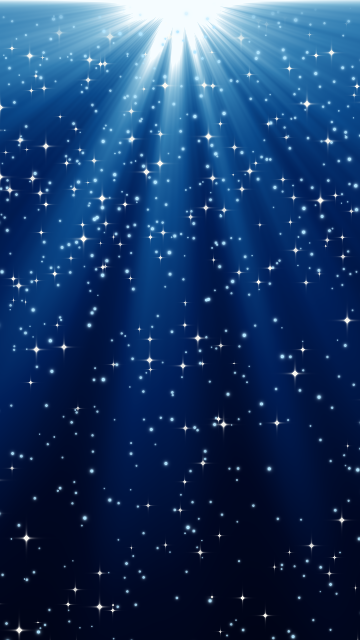
This background is drawn by a WebGL 2 fragment shader. Its source:

```glsl
#version 300 es
precision highp float;
// Draws pale light beams fanning down through deep blue, scattered with dots and sparkles.
uniform vec2 u_resolution;
out vec4 fragColor;

const vec2 SOURCE = vec2(0.502, -0.01);
const vec3 DOT_COLOR = vec3(0.70, 0.90, 1.0);
const vec3 SPARKLE_COLOR = vec3(1.0, 0.99, 0.96);

// Light levels from near black to white
const vec3 RAMP[7] = vec3[7](
  vec3(0.0, 0.005, 0.05), vec3(0.0, 0.03, 0.14), vec3(0.0, 0.12, 0.35),
  vec3(0.04, 0.29, 0.55), vec3(0.19, 0.49, 0.70), vec3(0.49, 0.72, 0.84),
  vec3(0.96, 0.99, 1.0));

vec2 hash2(vec2 p) {
  vec3 q = fract(p.xyx * vec3(0.1031, 0.103, 0.0973));
  q += dot(q, q.yzx + 33.33);
  return fract((q.xx + q.yz) * q.zy);
}

float gradientNoise(vec2 p) {
  vec2 i = floor(p), f = fract(p);
  vec2 u = f * f * f * (f * (f * 6.0 - 15.0) + 10.0);
  vec2 e = vec2(0.0, 1.0);
  float a = dot(hash2(i) * 2.0 - 1.0, f);
  float b = dot(hash2(i + e.yx) * 2.0 - 1.0, f - e.yx);
  float c = dot(hash2(i + e) * 2.0 - 1.0, f - e);
  float d = dot(hash2(i + 1.0) * 2.0 - 1.0, f - 1.0);
  return mix(mix(a, b, u.x), mix(c, d, u.x), u.y);
}

float bell(float x, float width) {
  return exp(-x * x / (width * width));
}

vec3 rampColor(float level) {
  float l = clamp(level, 0.0, 5.999);
  int i = int(l);
  return mix(RAMP[i], RAMP[i + 1], fract(l));
}

// Brightness of the fan at an angle measured from straight down
float beamFan(float angle) {
  float fan = 0.3 * bell(angle + 1.15, 0.25);
  fan += 0.75 * bell(angle + 0.44, 0.13);
  fan += 0.7 * bell(angle + 0.115, 0.07);
  fan += 0.5 * bell(angle + 0.005, 0.075);
  fan += 0.6 * bell(angle - 0.235, 0.06);
  fan += 0.4 * bell(angle - 0.42, 0.1);
  fan += 0.25 * bell(angle - 0.95, 0.25);
  return fan;
}

float lightLevel(vec2 p, float depth) {
  vec2 ray = p - SOURCE;
  float angle = atan(ray.x, ray.y);
  float radius = length(ray);
  float streaks = gradientNoise(vec2(angle * 14.0, 3.4))
                + 0.6 * gradientNoise(vec2(angle * 37.0, 8.7));
  float level = 2.5 - 2.1 * depth;
  level += 1.6 * bell(depth, 0.14) + 1.6 * exp(-depth / 0.01);
  level += 2.1 * (1.0 - 0.75 * depth) * beamFan(angle);
  level += 3.4 * exp(-length(ray * vec2(1.4, 1.0)) / 0.19);
  return level + 0.8 * streaks * exp(-radius * 2.0);
}

// Crisp centre in a faint halo
float dotShape(vec2 v, float size) {
  float r = length(v);
  return min(1.0, 1.3 * bell(r, size * 0.75) + 0.25 * bell(r, size * 1.5));
}

// Round core with four thin tapering arms
float sparkleShape(vec2 v, float size) {
  vec2 a = abs(v) / size;
  float arms = exp(-a.x * 3.0) * bell(a.y, 0.09) + exp(-a.y * 3.0) * bell(a.x, 0.09);
  return min(1.0, 1.3 * arms + 1.6 * bell(length(a), 0.18));
}

// Share of cells filled: clustered, thinning toward the bottom
float density(vec2 p) {
  float cluster = 1.0 + 1.4 * gradientNoise(p * 4.0 + 5.3);
  return mix(0.6, 0.25, smoothstep(0.6, 1.15, p.y)) * cluster;
}

// Jittered cells; each may hold one dot or sparkle
float scatter(vec2 p, float cells, float amount, float size, bool sparkle, float seed) {
  vec2 home = floor(p * cells);
  float total = 0.0;
  for (int y = -1; y <= 1; y++) {
    for (int x = -1; x <= 1; x++) {
      vec2 cell = home + vec2(x, y);
      vec2 place = (cell + hash2(cell + seed)) / cells;
      vec2 traits = hash2(cell + seed + 71.0);
      float s = size * mix(0.5, 1.15, traits.y);
      float shape = sparkle ? sparkleShape(p - place, s) : dotShape(p - place, s);
      total += shape * step(traits.x, amount * density(place)) * mix(0.75, 1.0, traits.y);
    }
  }
  return min(total, 1.0);
}

void main() {
  vec2 p = vec2(gl_FragCoord.x, u_resolution.y - gl_FragCoord.y) / u_resolution.x;
  float depth = 1.0 - gl_FragCoord.y / u_resolution.y;
  vec3 color = rampColor(lightLevel(p, depth));

  // Particles over the light
  float dots = scatter(p, 19.0, 1.0, 0.0058, false, 11.0);
  dots = max(dots, 0.9 * scatter(p, 25.0, 0.7, 0.0042, false, 43.0));
  float sparkles = scatter(p, 12.0, 0.75, 0.028, true, 97.0);
  sparkles = max(sparkles, scatter(p, 16.0, 0.45, 0.018, true, 151.0));
  color = mix(color, DOT_COLOR, dots * smoothstep(0.0, 0.05, depth));
  color = mix(color, SPARKLE_COLOR, sparkles * smoothstep(0.02, 0.08, depth));
  fragColor = vec4(color, 1.0);
}
```
